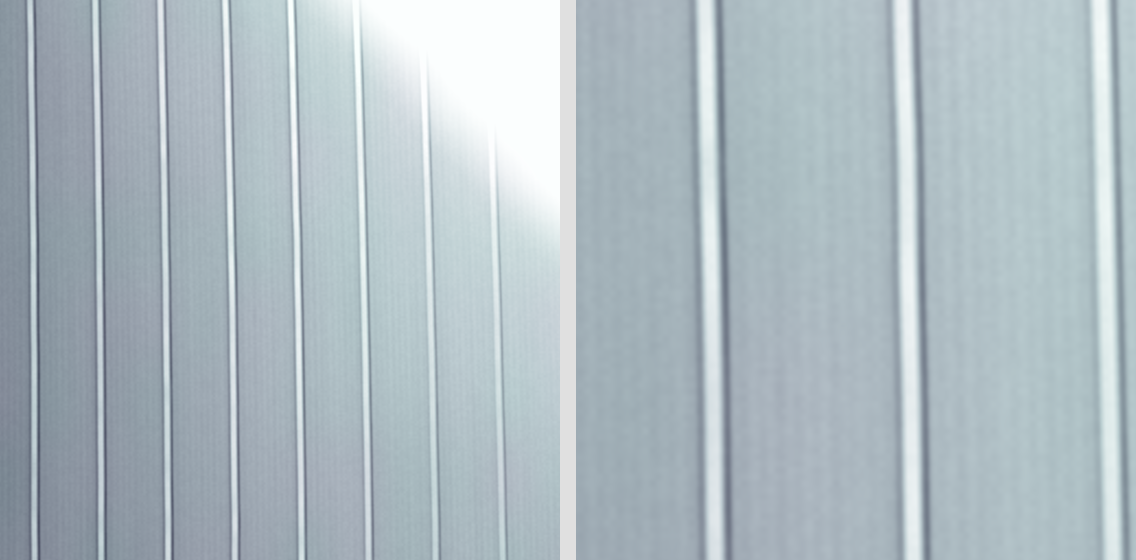
Left, the full canvas; right, a detail of the centre.
Write a three.js fragment shader that draws this texture.

```glsl
// Brushed metal panel with eight slightly leaning vertical ridges and a glare in the upper right corner.
#define RIDGES 8.0
#define FIRST_RIDGE vec2(0.0612, 0.0534)  // x at the bottom, x at the top
#define SPACING vec2(0.1194, 0.1163)      // at the bottom, at the top
#define BOW 0.0026
#define RIDGE_HALF_WIDTH 0.0048
#define GROOVE_OFFSET 0.0085
#define GROOVE_WIDTH 0.0024
#define FLUTES 11.0
#define GRAIN 0.028

varying vec2 vUv;

float hash(vec2 p) {
  vec3 q = fract(vec3(p.xyx) * 0.1031);
  q += dot(q, q.yzx + 33.33);
  return fract((q.x + q.y) * q.z);
}

float noise(vec2 p) {
  vec2 i = floor(p), f = fract(p);
  f = f * f * (3.0 - 2.0 * f);
  return mix(mix(hash(i), hash(i + vec2(1.0, 0.0)), f.x),
             mix(hash(i + vec2(0.0, 1.0)), hash(i + 1.0), f.x), f.y);
}

float bell(float d, float width) {
  d /= width;
  return exp(-d * d);
}

// Brightness to cool metal colour
vec3 metal(float level) {
  const vec3 slate = vec3(0.49, 0.53, 0.58);
  const vec3 silver = vec3(0.74, 0.80, 0.82);
  const vec3 white = vec3(0.985, 0.995, 0.995);
  vec3 lower = mix(slate, silver, (level - 0.49) / 0.25);
  vec3 upper = mix(silver, white, clamp((level - 0.74) / 0.24, 0.0, 1.0));
  return level < 0.74 ? lower : upper;
}

void main() {
  vec2 uv = vUv;

  // Ridge coordinates: index of the nearest ridge and signed distance to it
  float start = mix(FIRST_RIDGE.x, FIRST_RIDGE.y, uv.y) + BOW * 4.0 * uv.y * (1.0 - uv.y);
  float spacing = mix(SPACING.x, SPACING.y, uv.y);
  float across = (uv.x - start) / spacing;
  float index = clamp(floor(across + 0.5), 0.0, RIDGES - 1.0);
  float d = (across - index) * spacing;
  d += 0.0008 * (noise(vec2(index * 7.3, uv.y * 14.0)) - 0.5);

  // Broad light falling from the upper right
  float level = 0.485 + 0.30 * uv.x - 0.12 * uv.x * uv.x + uv.y * (0.06 + 0.18 * uv.x);
  float diagonal = uv.x + uv.y + 0.025 * (noise(uv * 9.0) - 0.5);
  float halo = smoothstep(1.25, 1.72, diagonal);
  float glare = smoothstep(1.50, 1.70, diagonal);
  level += 0.07 * halo * halo;

  // Faint flutes, brushed streaks and blotches
  float flute = sin(6.2832 * FLUTES * across);
  level += 0.006 * flute * (0.5 + noise(vec2(across * 3.0, uv.y * 5.0)));
  level += 0.016 * (noise(vec2(across * 16.0, uv.y * 2.5)) - 0.5);
  level += 0.018 * (noise(uv * vec2(9.0, 6.0) + 4.0) - 0.5);
  float speckle = 0.6 * noise(uv * 256.0) + 0.4 * noise(uv * 110.0 + 17.0);
  level += GRAIN * (speckle - 0.5);

  // Rounded highlight between a faint left shadow and a sharp right groove
  float fade = mix(1.0, 0.45, smoothstep(0.45, 0.95, uv.x));
  float crest = 1.0 - smoothstep(0.35, 1.5, abs(d) / RIDGE_HALF_WIDTH);
  float wear = 0.85 + 0.3 * noise(vec2(index * 5.1 + 2.0, uv.y * 30.0));
  level += 0.22 * fade * wear * crest;
  level -= 0.19 * mix(1.0, fade, 0.7) * wear * bell(d - GROOVE_OFFSET, GROOVE_WIDTH);
  level -= 0.10 * fade * fade * bell(d + 0.0078, 0.0026);
  level -= 0.02 * fade * bell(d, 0.02) * (1.0 - crest);

  // Glare washes out the relief
  level = mix(level, 1.0, glare);
  vec3 color = metal(level);

  // Slight pink and green drift
  float tint = noise(uv * vec2(11.0, 7.0) + 31.0) - 0.5;
  color += 0.022 * tint * vec3(1.0, -0.6, 0.3) * (1.0 - glare);

  gl_FragColor = vec4(clamp(color, 0.0, 1.0), 1.0);
}
```
